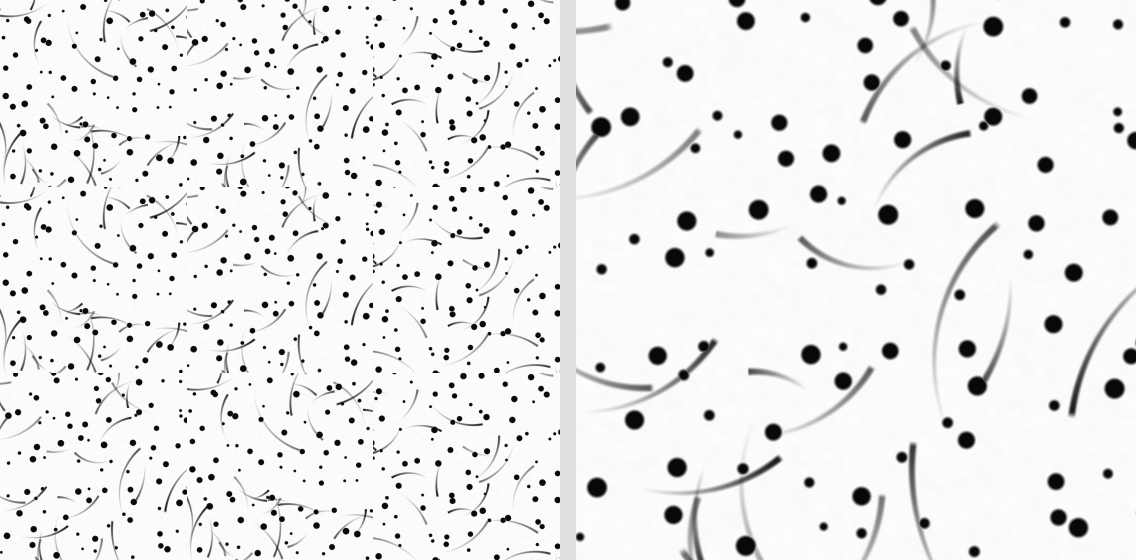
Left: the whole. Right: its middle third, enlarged.
A three.js fragment shader for this pattern:

```glsl
// Three by three square tiles of black dots and fading curved strokes on pale paper.
varying vec2 vUv;

const float TILES = 3.0;
const float DOT_CELLS = 9.0;
const int STROKES = 32;
const float FEATHER = 0.004; // edge softness, in tile widths
const float TAU = 6.28318;
const vec3 PAPER = vec3(0.985);
const vec3 INK = vec3(0.03);

float hash(vec2 p) {
  return fract(sin(dot(p, vec2(127.1, 311.7))) * 43758.5453);
}

float noise(vec2 p) {
  vec2 i = floor(p);
  vec2 f = fract(p);
  f = f * f * (3.0 - 2.0 * f);
  float low = mix(hash(i), hash(i + vec2(1.0, 0.0)), f.x);
  float high = mix(hash(i + vec2(0.0, 1.0)), hash(i + vec2(1.0)), f.x);
  return mix(low, high, f.y);
}

float softFill(float distanceToEdge) {
  return 1.0 - smoothstep(-FEATHER, FEATHER, distanceToEdge);
}

// Three tile designs, one per column; the bottom row swaps the first two.
float tileDesign(vec2 tile) {
  bool swapped = tile.y < 0.5 && tile.x < 1.5;
  return swapped ? 1.0 - tile.x : tile.x;
}

// Jittered dots in a large and a small size.
float dots(vec2 p, float seed) {
  vec2 home = floor(p * DOT_CELLS);
  float cover = 0.0;
  for (int y = -1; y <= 1; y++) {
    for (int x = -1; x <= 1; x++) {
      vec2 cell = home + vec2(float(x), float(y));
      vec2 key = cell + seed * 37.0;
      vec2 jitter = vec2(hash(key + 3.1), hash(key + 7.7));
      vec2 center = (cell + jitter) / DOT_CELLS;
      float size = hash(key + 13.3);
      float radius = mix(0.007, 0.010, fract(size * 7.0));
      if (size > 0.45) radius = mix(0.0135, 0.0178, fract(size * 7.0));
      cover = max(cover, softFill(length(p - center) - radius));
    }
  }
  return cover;
}

// Arc from a dark, thick head to a faint, thin tail.
float stroke(vec2 p, vec2 head, float heading, float radius, float sweep, float bend) {
  vec2 axis = vec2(cos(heading), sin(heading));
  vec2 q = p - head + radius * axis;
  q = vec2(dot(q, axis), bend * dot(q, vec2(-axis.y, axis.x)));
  float along = atan(q.y, q.x) / sweep;
  float t = clamp(along, 0.0, 1.0);
  float halfWidth = mix(0.0058, 0.0022, t);
  float fade = smoothstep(0.0, 0.04, along) * (1.0 - t);
  return fade * softFill(abs(length(q) - radius) - halfWidth);
}

float strokes(vec2 p, float seed) {
  float clear = 1.0;
  for (int i = 0; i < STROKES; i++) {
    vec2 key = vec2(float(i) + 1.0, seed * 19.0 + 5.0);
    vec2 head = mix(vec2(-0.1), vec2(1.1), vec2(hash(key), hash(key + 2.3)));
    float heading = TAU * hash(key + 4.9);
    float radius = mix(0.15, 0.42, hash(key + 8.1));
    float sweep = mix(0.6, 1.3, hash(key + 11.7));
    float bend = hash(key + 15.2) < 0.5 ? -1.0 : 1.0;
    float strength = mix(0.45, 1.0, hash(key + 21.4));
    clear *= 1.0 - strength * stroke(p, head, heading, radius, sweep, bend);
  }
  return 1.0 - clear;
}

void main() {
  vec2 grid = vUv * TILES;
  vec2 tile = min(floor(grid), vec2(TILES - 1.0));
  vec2 p = grid - tile;
  float seed = tileDesign(tile) + 1.0;

  float cover = max(dots(p, seed), strokes(p, seed));
  float grain = 0.014 * (noise(vUv * 200.0) - 0.5);
  gl_FragColor = vec4(mix(PAPER + grain, INK, cover), 1.0);
}
```
